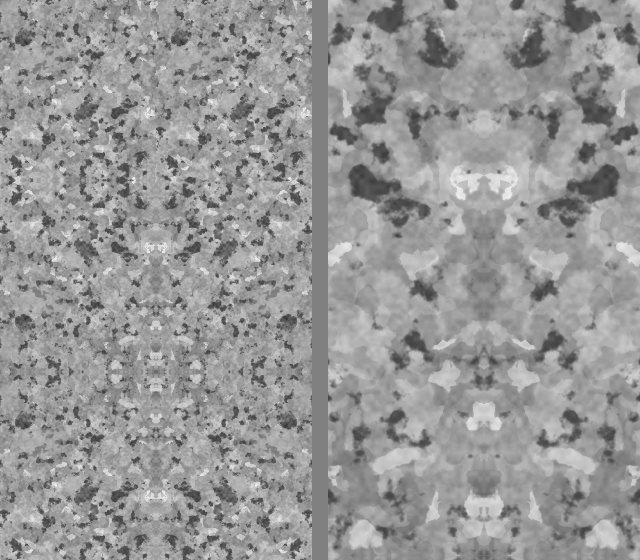
Left, the full canvas; right, a detail of the centre.
This texture is drawn by a WebGL 1 fragment shader. Its source:

```glsl
precision highp float;

uniform vec2 u_resolution;

float hash(vec2 p) {
  vec3 q = fract(p.xyx * 0.1031);
  q += dot(q, q.yzx + 33.33);
  return fract((q.x + q.y) * q.z);
}

float noise(vec2 p) {
  vec2 cell = floor(p), f = fract(p);
  f *= f * (3.0 - 2.0 * f);
  return mix(mix(hash(cell), hash(cell + vec2(1.0, 0.0)), f.x),
             mix(hash(cell + vec2(0.0, 1.0)), hash(cell + 1.0), f.x), f.y);
}

float fbm(vec2 p) {
  float sum = 0.0, weight = 0.533;
  for (int i = 0; i < 4; i++) {
    sum += weight * noise(p);
    p = mat2(1.6, 1.2, -1.2, 1.6) * p + 17.3;
    weight *= 0.5;
  }
  return sum;
}

// Random tone of the nearest crystal, blended softly across its border
float crystalTone(vec2 p) {
  vec2 cell = floor(p);
  float tone = 0.0, total = 0.0;
  for (int j = -1; j <= 1; j++) {
    for (int i = -1; i <= 1; i++) {
      vec2 id = cell + vec2(float(i), float(j));
      vec2 seed = id + vec2(hash(id + 3.7), hash(id + 41.2));
      float weight = exp(-26.0 * distance(p, seed));
      tone += weight * hash(id + 83.1);
      total += weight;
    }
  }
  return tone / total;
}

// Ragged elliptical inclusion
float inclusion(vec2 p, vec2 centre, vec2 radii, float angle, float rough) {
  float c = cos(angle), s = sin(angle);
  vec2 d = mat2(c, -s, s, c) * (p - centre) / radii;
  return smoothstep(1.15, 0.8, length(d) + 1.3 * (rough - 0.5));
}

float granite(vec2 p) {
  vec2 warp = vec2(fbm(p * 85.0), fbm(p * 85.0 + 57.0)) - 0.5;
  vec2 q = p + 0.022 * warp;
  float rough = fbm(p * 130.0 + 5.0);
  float large = crystalTone(q * 36.0);
  float small = crystalTone(q * 92.0 + 20.0);
  float fine = noise(p * 310.0 + 11.0) - 0.5;

  // Feldspar body, with a few bright chips
  float grey = 0.635 + 0.13 * (large - 0.5) + 0.14 * (small - 0.5);
  grey += 0.17 * (rough - 0.5) + 0.1 * fine;
  grey += 0.12 * smoothstep(0.9, 0.97, small);
  grey += 0.03 - 0.17 * p.y;

  // Large pale crystals
  float pale = inclusion(p, vec2(0.126, 0.137), vec2(0.03, 0.012), 0.8, rough);
  pale = max(pale, 0.7 * inclusion(p, vec2(0.075, 0.215), vec2(0.045, 0.028), 0.3, rough));
  pale = max(pale, 0.6 * inclusion(p, vec2(0.018, 0.3), vec2(0.018, 0.022), 0.2, rough));
  grey = mix(grey, 0.69 + 0.12 * (rough - 0.5) + 0.05 * fine, pale);

  // White quartz chips
  float white = inclusion(p, vec2(0.207, 0.33), vec2(0.012, 0.008), 0.2, rough);
  white = max(white, inclusion(p, vec2(0.226, 0.285), vec2(0.014, 0.005), -0.4, rough));
  white = max(white, inclusion(p, vec2(0.055, 0.035), vec2(0.012, 0.004), -0.6, rough));
  grey = mix(grey, 0.82 + 0.08 * fine, 0.85 * white);

  // Clustered mica specks
  float cluster = 0.24 * (noise(p * 24.0 + 31.0) - 0.5);
  float speck = fbm(p * 88.0 + 9.0) + cluster;
  float mica = smoothstep(0.58, 0.76, speck) * (1.0 - 0.75 * max(pale, white));
  grey = mix(grey, 0.27 + 0.12 * fine, 0.9 * mica);

  // Larger dark minerals
  float dark = inclusion(p, vec2(0.153, 0.124), vec2(0.023, 0.014), 0.7, rough);
  dark = max(dark, inclusion(p, vec2(0.168, 0.092), vec2(0.009, 0.016), -0.1, rough));
  dark = max(dark, inclusion(p, vec2(0.042, 0.256), vec2(0.019, 0.012), 0.2, rough));
  return mix(grey, 0.36 + 0.35 * (rough - 0.5) + 0.2 * fine, 0.85 * dark);
}

void main() {
  vec2 uv = gl_FragCoord.xy / u_resolution;
  float ragged = 0.03 * (fbm(uv * vec2(33.5, 60.0)) - 0.5);

  // Two tiles across: shifted in the top row, mirrored in the lower rows
  float topRow = smoothstep(0.675, 0.681, uv.y + ragged);
  float shifted = uv.x - 0.5 * step(0.5, uv.x + ragged);
  float mirrored = 0.5 - abs(uv.x - 0.5);

  // Three tiles down, each mirroring its neighbour
  float drop = 0.678 - uv.y;
  float v = abs(drop - 0.684 * floor(drop / 0.684 + 0.5));

  float upper = granite(vec2(0.5586 * shifted, v) + 0.02 * vec2(0.0, 0.0));
  float lower = granite(vec2(0.5586 * mirrored, v));
  gl_FragColor = vec4(vec3(mix(lower, upper, topRow)), 1.0);
}
```
